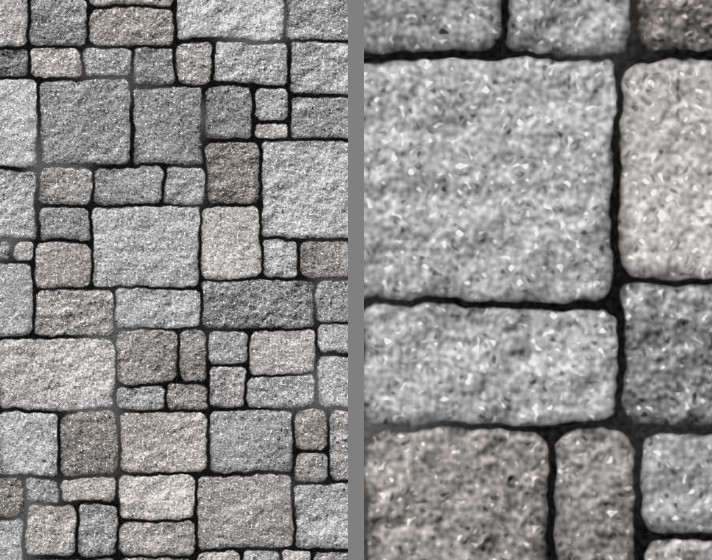
Left: the whole. Right: its middle third, enlarged.
A WebGL 2 fragment shader for this texture:

```glsl
#version 300 es
precision highp float;
// Dry-stone wall of rough grey granite blocks with dark, uneven joints.
// A pinwheel grid gives interlocking rectangles, some are cut again, then
// gradient noise bends their outlines and carves a lit, grainy surface.

uniform vec2 u_resolution;
out vec4 fragColor;

// Lengths are fractions of the canvas width.
const vec2  CELL         = vec2(0.262, 0.182); // mean block size before cutting
const float JITTER       = 0.34;               // shift of grid lines, in cells
const vec2  ORIGIN       = vec2(3.37, 5.21);   // part of the endless wall shown
const float GAP_MIN      = 0.0026;             // half width of the joints
const float GAP_MAX      = 0.0062;
const float CORNER       = 0.020;
const float BEVEL        = 0.017;
const float TILT         = 0.035;              // radians
const vec2  LIGHT_STEP   = vec2(-0.0017, 0.0036);
const float RELIEF_GAIN  = 0.95;
const float GRAIN_GAIN   = 0.27;
const float TONE_DARK    = 0.50;
const float TONE_LIGHT   = 0.73;
const float JOINT_DARK   = 0.07;
const float JOINT_MORTAR = 0.36;
const vec3  COOL_TINT    = vec3(0.998, 1.0, 1.004);
const vec3  WARM_TINT    = vec3(1.035, 0.995, 0.965);

struct Stone { vec2 centre; vec2 halfSize; vec2 id; };

vec2 hash2(vec2 p) {
    uvec2 v = uvec2(ivec2(floor(p))) * 1664525u + 10139u;
    v.x += v.y * 1664525u;
    v.y += v.x * 1664525u;
    v ^= v >> 16u;
    v.x += v.y * 1664525u;
    v.y += v.x * 1664525u;
    v ^= v >> 16u;
    return vec2(v & 65535u) / 65535.0;
}

float corner(vec2 cell, vec2 f, vec2 o) {
    return dot(hash2(cell + o) * 2.0 - 1.0, f - o);
}

float gradientNoise(vec2 p) {
    vec2 i = floor(p), f = p - i;
    vec2 u = f * f * f * (f * (f * 6.0 - 15.0) + 10.0);
    return mix(mix(corner(i, f, vec2(0, 0)), corner(i, f, vec2(1, 0)), u.x),
               mix(corner(i, f, vec2(0, 1)), corner(i, f, vec2(1, 1)), u.x), u.y);
}

vec2 noise2(vec2 p) {
    return vec2(gradientNoise(p), gradientNoise(p + vec2(41.3, 87.7)));
}

float lineShift(vec2 vertex) {
    return (hash2(vertex).x * 2.0 - 1.0) * JITTER;
}

// Pinwheel block: grid vertices carry vertical and horizontal lines in turn.
vec4 blockBounds(vec2 c) {
    float ll = lineShift(c), lr = lineShift(c + vec2(1, 0));
    float ur = lineShift(c + vec2(1, 1)), ul = lineShift(c + vec2(0, 1));
    bool odd = mod(c.x + c.y, 2.0) > 0.5;
    vec4 shift = odd ? vec4(ul, ll, lr, ur) : vec4(ll, lr, ur, ul);
    return vec4(c, c + 1.0) + shift;
}

Stone findStone(vec2 p) {
    vec2 g = p / CELL, id = floor(g);
    vec4 bounds = vec4(id, id + 1.0);
    for (int k = 0; k < 9; k++) {
        vec2 c = floor(g) + vec2(k % 3 - 1, k / 3 - 1);
        vec4 b = blockBounds(c);
        if (all(greaterThanEqual(g, b.xy)) && all(lessThan(g, b.zw))) { bounds = b; id = c; }
    }
    vec2 lo = bounds.xy * CELL, hi = bounds.zw * CELL;
    id *= 8.0;
    // Cut tall, very long and a few large blocks in two.
    for (int k = 0; k < 2; k++) {
        vec2 size = hi - lo, r = hash2(id + 301.0);
        float aspect = size.x / size.y;
        bool large = size.x * size.y > 0.036 && r.x < 0.35;
        if (aspect > 0.75 && aspect < 2.5 && !large) break;
        int axis = aspect < 1.35 ? 1 : 0;
        float cut = mix(lo[axis], hi[axis], mix(0.32, 0.68, r.y));
        if (p[axis] < cut) { hi[axis] = cut; id += vec2(1, 0); }
        else { lo[axis] = cut; id += vec2(0, 1); }
    }
    return Stone((lo + hi) * 0.5, (hi - lo) * 0.5, id);
}

float roundedBox(vec2 q, vec2 halfSize, float radius) {
    vec2 d = abs(q) - halfSize + radius;
    return length(max(d, 0.0)) + min(max(d.x, d.y), 0.0) - radius;
}

float relief(vec2 p) {
    float sum = 0.0, gain = 1.0;
    for (int k = 0; k < 4; k++) {
        sum += gain * gradientNoise(p * 21.0 / gain);
        gain *= 0.5;
    }
    return sum - 0.5 * abs(gradientNoise(p * 28.0 + 9.0));
}

void main() {
    vec2 p = gl_FragCoord.xy / u_resolution.x + ORIGIN;
    float pixel = 1.0 / u_resolution.x;

    // Wobbly outlines
    vec2 w = p + 0.013 * noise2(p * 8.0) + 0.007 * noise2(p * 27.0) + 0.0035 * noise2(p * 75.0);
    Stone s = findStone(w);
    vec2 r = hash2(s.id + 77.0), r2 = hash2(s.id + 555.0);
    vec2 q = w - s.centre;
    q += (r2.x - 0.5) * TILT * vec2(-q.y, q.x);
    float gap = mix(GAP_MIN, GAP_MAX, r2.y);
    float radius = min(CORNER * mix(0.6, 1.2, r.y), 0.45 * min(s.halfSize.x, s.halfSize.y));
    float d = roundedBox(q, s.halfSize - gap, radius);

    // Stone face: broad stains, carved relief, mineral grain
    vec2 sp = p + s.id * 1.37;
    float slope = relief(sp) - relief(sp + LIGHT_STEP);
    float speck = gradientNoise(sp * 125.0);
    float grain = gradientNoise(sp * 165.0 + 5.0) + 0.6 * gradientNoise(sp * 80.0);
    float tone = mix(TONE_DARK, TONE_LIGHT, r.x) + 0.14 * gradientNoise(sp * 6.0);
    tone += RELIEF_GAIN * mix(0.7, 1.15, r2.x) * slope + GRAIN_GAIN * grain;
    tone += 0.32 * smoothstep(0.2, 0.5, speck) - 0.2 * smoothstep(0.2, 0.5, -speck);

    // Rounded edges, lit from above
    float edge = smoothstep(-BEVEL, 0.0, d);
    tone *= 1.0 + edge * (0.22 * q.y / s.halfSize.y - 0.14);
    tone *= 1.0 - 0.3 * smoothstep(-0.005, 0.001, d);

    // Joints: deep shadow with patches of pale mortar
    float mortar = smoothstep(-0.05, 0.4, gradientNoise(p * 4.5 + 3.0));
    float joint = mix(JOINT_DARK, JOINT_MORTAR, mortar) + 0.09 * grain;
    float inJoint = smoothstep(-1.0, 1.0, d / max(pixel, 0.0016));

    vec3 tint = mix(COOL_TINT, WARM_TINT, r.y * r.y * r.y);
    vec3 colour = mix(tint * clamp(tone, 0.06, 0.93), vec3(max(joint, 0.03)), inJoint);
    fragColor = vec4(clamp(colour, 0.0, 1.0), 1.0);
}
```
